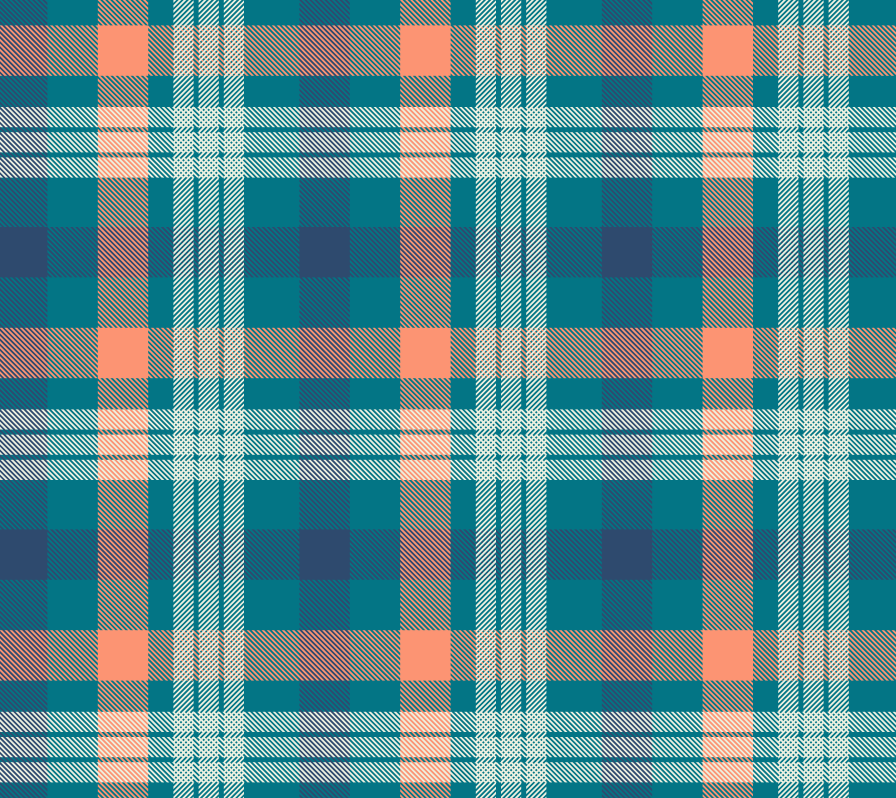
Write a Shadertoy shader that draws this pattern.

```glsl
// Teal tartan with coral, navy and triple cream stripes in a diagonal twill weave.

const vec3 TEAL  = vec3(0.01, 0.46, 0.52);
const vec3 CORAL = vec3(0.99, 0.58, 0.45);
const vec3 NAVY  = vec3(0.18, 0.29, 0.43);
const vec3 CREAM = vec3(0.93, 0.94, 0.88);

const float SETT = 0.3375;              // tartan repeat, in canvas widths
const vec2 ORIGIN = vec2(0.1092, 0.0284); // first coral corner, from the top left
const float RIBS = 60.0;                // twill ribs per repeat

// Stripe positions and widths, in ribs
const float BAND_WIDTH = 10.0;
const float NAVY_START = 40.0;
const float WARP_CREAM_START = 15.0;
const float WEFT_CREAM_START = 16.2;
const float CREAM_WIDTH = 4.0;
const float CREAM_PITCH = 5.0;
const float CREAM_COUNT = 3.0;

const int SAMPLES = 5;                  // samples per pixel side

bool inBand(float t, float start, float width) {
    return t >= start && t < start + width;
}

// Broad coral and navy bands on a teal ground
vec3 bandColor(float t) {
    if (inBand(t, 0.0, BAND_WIDTH)) return CORAL;
    if (inBand(t, NAVY_START, BAND_WIDTH)) return NAVY;
    return TEAL;
}

// Group of narrow cream stripes
bool inCream(float t, float start) {
    return inBand(t, start, CREAM_PITCH * CREAM_COUNT)
        && mod(t - start, CREAM_PITCH) < CREAM_WIDTH;
}

bool rib(float t) {
    return fract(t) < 0.5;
}

// p is in ribs, with y pointing down
vec3 tartan(vec2 p) {
    vec2 t = mod(p, RIBS);

    // Cream warp floats on ribs that rise to the right
    if (inCream(t.x, WARP_CREAM_START) && rib(p.x + p.y)) return CREAM;

    // Remaining warp and weft alternate on ribs that fall to the right
    if (rib(p.x - p.y)) return bandColor(t.x);
    return inCream(t.y, WEFT_CREAM_START) ? CREAM : bandColor(t.y);
}

void mainImage(out vec4 fragColor, in vec2 fragCoord) {
    vec3 sum = vec3(0.0);

    // Average over the pixel area to smooth ribs and edges
    for (int j = 0; j < SAMPLES; j++) {
        for (int i = 0; i < SAMPLES; i++) {
            vec2 offset = (vec2(i, j) + 0.5) / float(SAMPLES) - 0.5;
            vec2 pos = fragCoord + offset;
            pos.y = iResolution.y - pos.y;
            sum += tartan((pos / iResolution.x - ORIGIN) * RIBS / SETT);
        }
    }
    fragColor = vec4(sum / float(SAMPLES * SAMPLES), 1.0);
}
```
